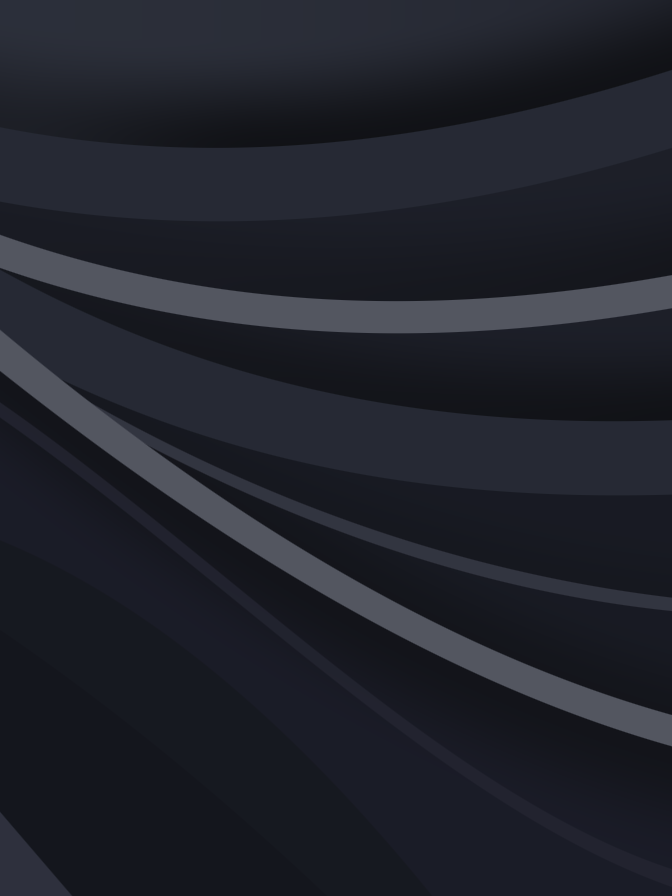
Give the GLSL for this background, as a Shadertoy shader.

```glsl
// Dark overlapping paper sheets with slate and pale grey ribbons sweeping across.
// Each edge is a cubic height curve; sheets are painted from top to bottom,
// every one covering all that lies below its edge, with soft shadows in the gaps.

#define SLATE      vec3(0.148, 0.162, 0.203)
#define PALE       vec3(0.325, 0.337, 0.378)
#define THIN_GREY  vec3(0.198, 0.206, 0.250)
#define THIN_DARK  vec3(0.138, 0.143, 0.190)
#define CORNER     vec3(0.180, 0.190, 0.238)
#define GAP        vec3(0.112, 0.121, 0.158)
#define DEEP_GAP   vec3(0.094, 0.103, 0.136)
#define INDIGO     vec3(0.102, 0.108, 0.152)
#define SHADOW     vec3(0.066, 0.071, 0.088)

// Weights of a cubic through four heights at x = 0, 1/3, 2/3 and 1
vec4 cubicWeights(float x) {
    float s = 3.0 * x, a = s - 1.0, b = s - 2.0, c = s - 3.0;
    return vec4(-a * b * c / 6.0, s * b * c / 2.0, -s * a * c / 2.0, s * a * b / 6.0);
}

// Paints a sheet where the signed depth below its edge is positive
void paint(inout vec3 color, vec3 sheet, float below) {
    color = mix(color, sheet, clamp(below / fwidth(below) + 0.5, 0.0, 1.0));
}

// Darkens a tint close to an edge
vec3 shade(vec3 tint, float dist, float reach, float strength) {
    float fall = 1.0 - smoothstep(0.0, reach, dist);
    return mix(tint, SHADOW, fall * strength);
}

void mainImage(out vec4 fragColor, in vec2 fragCoord) {
    vec2 uv = fragCoord / iResolution.xy;
    float x = uv.x, depth = 1.0 - uv.y;
    vec4 w = cubicWeights(x);

    // Signed depth below each ribbon's upper and lower edge
    float topUp    = depth - dot(w, vec4(0.142, 0.165, 0.141, 0.078));
    float topLow   = depth - dot(w, vec4(0.225, 0.247, 0.225, 0.165));
    float paleUp   = depth - dot(w, vec4(0.262, 0.323, 0.335, 0.307));
    float paleLow  = depth - dot(w, vec4(0.299, 0.359, 0.371, 0.344));
    float midUp    = depth - dot(w, vec4(0.301, 0.408, 0.460, 0.469));
    float midLow   = depth - dot(w, vec4(0.389, 0.493, 0.543, 0.552));
    float thinUp   = depth - dot(w, vec4(0.389, 0.525, 0.617, 0.667));
    float thinLow  = depth - dot(w, vec4(0.402, 0.539, 0.633, 0.682));
    float sweepUp  = depth - dot(w, vec4(0.368, 0.557, 0.702, 0.798));
    float sweepLow = depth - dot(w, vec4(0.414, 0.595, 0.737, 0.833));
    float darkUp   = depth - dot(w, vec4(0.449, 0.643, 0.837, 0.970));
    float darkLow  = depth - dot(w, vec4(0.466, 0.660, 0.854, 0.990));
    float hillUp   = depth - dot(w, vec4(0.603, 0.759, 1.022, 1.392));
    float hillLow  = depth - dot(w, vec4(0.703, 0.896, 1.135, 1.422));
    float corner   = depth - dot(w, vec4(0.906, 1.197, 1.487, 1.777));

    // Upper sheet, its shadow deepening away from the left side
    vec3 upper = mix(vec3(0.170, 0.184, 0.226), vec3(0.137, 0.147, 0.185), x * x);
    vec3 color = shade(upper, -topUp, 0.12, mix(0.55, 1.0, smoothstep(0.0, 0.4, x)));

    // Wide slate ribbon and the first pale ribbon
    paint(color, SLATE, topUp);
    paint(color, shade(GAP, -paleUp, 0.12, 0.3 + 0.4 * x), topLow);
    paint(color, PALE, paleUp);

    // Middle slate ribbon under a deep shadow
    paint(color, shade(GAP, -midUp, 0.11, 0.55 + 0.45 * x), paleLow);
    paint(color, SLATE, midUp);

    // Thin grey ribbon
    paint(color, shade(DEEP_GAP, -thinUp, 0.07, 0.3), midLow);
    paint(color, THIN_GREY, thinUp);

    // Long pale sweep, casting shadow on both sides
    paint(color, shade(DEEP_GAP, -sweepUp, 0.09, 0.6), thinLow);
    paint(color, PALE, sweepUp);
    vec3 lower = shade(INDIGO, sweepLow, 0.13, 0.8);
    paint(color, lower, sweepLow);

    // Thin dark ribbon over the indigo sheet
    paint(color, mix(THIN_DARK, lower, 0.15), darkUp);
    paint(color, lower, darkLow);

    // Dark hills and the lit corner
    paint(color, vec3(0.088, 0.097, 0.125), hillUp);
    paint(color, vec3(0.077, 0.085, 0.113), hillLow);
    paint(color, CORNER, corner);

    fragColor = vec4(color, 1.0);
}
```
